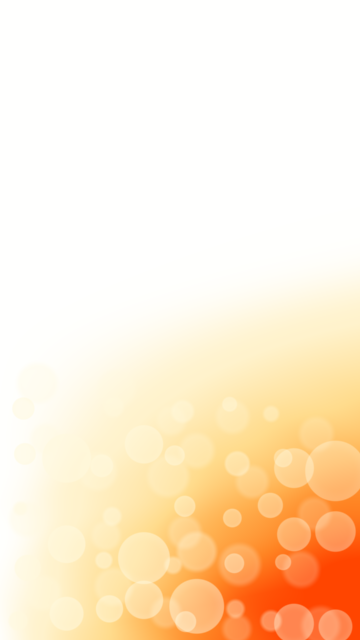
This background is drawn by a Shadertoy shader. Its source:

```glsl
// Pale bokeh discs over a glow that warms from white to red at the lower right.

const float PI = 3.14159265;

// Colour ramp, cold to hot
const vec3 WHITE  = vec3(1.0, 1.0, 0.995);
const vec3 CREAM  = vec3(1.0, 0.95, 0.80);
const vec3 HONEY  = vec3(1.0, 0.86, 0.55);
const vec3 APRICOT = vec3(1.0, 0.69, 0.31);
const vec3 ORANGE = vec3(1.0, 0.52, 0.14);
const vec3 RED    = vec3(1.0, 0.27, 0.0);
const vec3 DISC_TINT = vec3(1.0, 0.975, 0.87);

// Glow shape, in canvas widths
const float GLOW_TOP_LEFT = 0.875;
const float GLOW_TOP_RISE = 0.21;
const float GLOW_DEPTH = 0.833;
const float GLOW_FOOT = 0.006;
const float MOTTLE = 0.025;

// Disc opacity at the left and right sides
const float ALPHA_LEFT = 0.60;
const float ALPHA_RIGHT = 0.36;

// Layered sines giving each cell a value from 0 to 1
float cellWave(vec2 cell) {
    return 0.5 + 0.25 * (sin(dot(cell, vec2(2.1, 3.7)) + 0.6)
                       + sin(dot(cell, vec2(5.3, 1.9)) + 1.4));
}

vec3 heatColor(float heat) {
    vec3 color = mix(WHITE, CREAM, smoothstep(0.0, 0.25, heat));
    color = mix(color, HONEY, clamp((heat - 0.25) / 0.25, 0.0, 1.0));
    color = mix(color, APRICOT, clamp((heat - 0.5) / 0.2, 0.0, 1.0));
    color = mix(color, ORANGE, clamp((heat - 0.7) / 0.15, 0.0, 1.0));
    return mix(color, RED, clamp((heat - 0.85) / 0.2, 0.0, 1.0));
}

float glowHeat(vec2 p) {
    float depth = (GLOW_TOP_LEFT + GLOW_TOP_RISE * p.x - p.y) / GLOW_DEPTH;
    float rise = min(0.5 * (depth + sqrt(depth * depth + GLOW_FOOT)), 1.08);
    float across = 0.04 + 0.96 * sin(0.5 * PI * clamp(p.x, 0.0, 1.0));
    float mottle = sin(p.x * 13.0 + 2.0 * sin(p.y * 9.0)) * sin(p.y * 15.0 + p.x * 5.0);
    return rise * across + MOTTLE * mottle * smoothstep(0.3, 0.7, rise);
}

// Lays one disc over the colour, with a faintly brighter rim
void addDisc(inout vec3 color, vec2 p, vec2 center, float radius, float blur, float strength) {
    float dist = length(p - center);
    float edge = max(blur, 1.0 / iResolution.x);
    float cover = 1.0 - smoothstep(radius - edge, radius + edge, dist);
    float rim = 0.9 + 0.15 * smoothstep(0.6, 1.0, dist / radius);
    float alpha = mix(ALPHA_LEFT, ALPHA_RIGHT, clamp(center.x, 0.0, 1.0));
    color = mix(color, DISC_TINT, cover * rim * alpha * strength);
}

// Blurred discs on a lattice that slopes down to the right
void addSoftDiscs(inout vec3 color, vec2 p) {
    for (int row = 0; row < 4; row++)
    for (int col = 0; col < 5; col++) {
        vec2 cell = vec2(col, row);
        float wave = cellWave(cell);
        vec2 center = vec2(0.104 + 0.19 * cell.x, 0.713 - 0.037 * cell.x - 0.185 * cell.y);
        center += 0.03 * sin(cell.yx * 2.3 + cell * 1.7);
        addDisc(color, p, center, 0.036 + 0.022 * wave, 0.011, 0.62);
    }
}

// Small discs in bowed columns, some sharp and some blurred
void addSmallDiscs(inout vec3 color, vec2 p) {
    for (int row = 0; row < 5; row++)
    for (int col = 0; col < 5; col++) {
        vec2 cell = vec2(col, row);
        float wave = cellWave(cell + 7.0);
        vec2 center = vec2(0.065 + 0.176 * cell.x + 0.081 * sin(0.25 * PI * cell.x),
                           0.643 - 0.1435 * cell.y);
        center += 0.018 * sin(cell.yx * 2.9 + cell * 1.3);
        float blur = 0.007 * smoothstep(0.45, 0.65, cellWave(cell + 3.0));
        addDisc(color, p, center, 0.017 + 0.021 * wave, blur, 1.0);
    }
}

// Large discs, biggest along diagonals
void addLargeDiscs(inout vec3 color, vec2 p) {
    for (int row = 0; row < 3; row++)
    for (int col = 0; col < 5; col++) {
        float i = float(col);
        float j = float(row);
        float peak = pow(0.5 + 0.5 * cos(0.5 * PI * (i - j)), 2.0);
        vec2 center = vec2(0.185 + 0.197 * i + 0.042 * sin(2.7 * i),
                           0.505 - 0.262 * j + 0.023 * j * j);
        center.y += 0.04 * cos(PI * j) * sin(1.3 * i);
        float soft = (1.0 - peak) * exp(-3.0 * (i - 2.0) * (i - 2.0));
        addDisc(color, p, center, 0.047 + peak * (0.021 + 0.004 * i),
                0.012 * soft, 1.0 - 0.3 * soft);
    }
}

void mainImage(out vec4 fragColor, in vec2 fragCoord) {
    vec2 p = fragCoord / iResolution.x;
    vec3 color = heatColor(glowHeat(p));
    addSoftDiscs(color, p);
    addSmallDiscs(color, p);
    addLargeDiscs(color, p);
    fragColor = vec4(color, 1.0);
}
```
